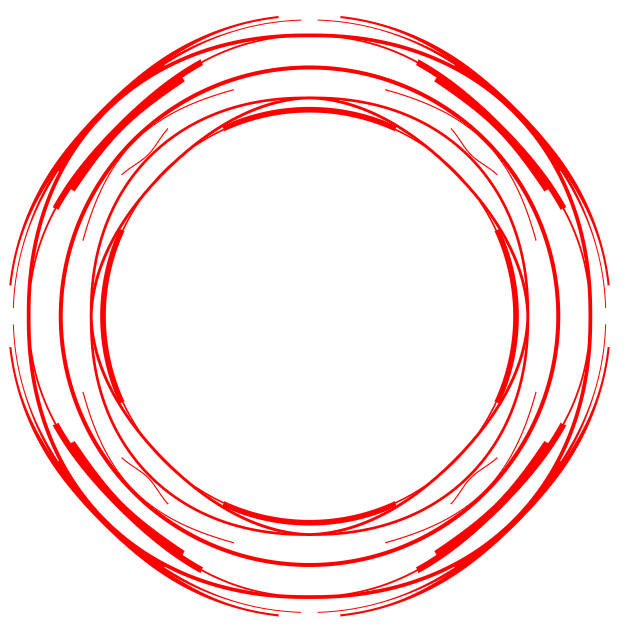
A Shadertoy shader for this background:

```glsl
// Interlaced red rings on white, with thick arc segments and fine strokes.
// The plane is folded into one eighth of a turn; each stroke there is a band
// around a radius that bends smoothly from the axis to the diagonal.

const vec3 PAPER = vec3(1.0);
const vec3 INK = vec3(1.0, 0.0, 0.0);
const vec2 CENTER = vec2(0.496, 0.5059);
const float UNITS = 768.0;          // design units per canvas height
const float DIAGONAL = 45.0;        // fold angle in degrees

// Radius going from the axis value to the diagonal value.
float bend(float axisRadius, float diagonalRadius, float angle, float power) {
    float wave = 0.5 - 0.5 * cos(radians(4.0 * angle));
    return mix(axisRadius, diagonalRadius, pow(max(wave, 0.0), power));
}

// Soft coverage of a signed distance, negative inside.
float cover(float distanceToEdge, float pixel) {
    return clamp(0.5 - distanceToEdge / pixel, 0.0, 1.0);
}

// Stroke of a given width around a radius, cut to an angular range.
float stroke(vec2 polar, float radius, float width, vec2 range, float pixel) {
    float band = abs(polar.x - radius) - 0.5 * width;
    float ends = max(range.x - polar.y, polar.y - range.y);
    return cover(max(band, radians(ends) * polar.x), pixel);
}

// Rings around the outside, converging on the diagonals.
float outerRings(vec2 polar, float pixel) {
    float a = polar.y;
    float growth = smoothstep(12.0, 34.0, a);
    float rim = bend(361.0, 349.0, a, 1.6);
    float dashed = bend(355.5, 348.0, a, 1.1);
    float crossing = bend(337.0, 347.0, a, 0.8);
    float inner = bend(337.0, 322.0, a, 1.4);

    float ink = stroke(polar, rim, mix(2.5, 6.0, growth), vec2(5.9, 50.0), pixel);
    ink = max(ink, stroke(polar, dashed, mix(1.2, 4.0, growth), vec2(1.6, 50.0), pixel));
    ink = max(ink, stroke(polar, crossing, 4.5, vec2(-1.0, 50.0), pixel));
    ink = max(ink, stroke(polar, crossing + 1.5, 7.0, vec2(30.0, 50.0), pixel));

    // Thin inner curve and its stepped bar.
    ink = max(ink, stroke(polar, inner, 2.2, vec2(-1.0, 50.0), pixel));
    ink = max(ink, stroke(polar, inner, 7.5, vec2(23.0, 50.0), pixel));
    float step2 = mix(5.5, 2.0, smoothstep(28.0, DIAGONAL, a));
    return max(ink, stroke(polar, inner - step2, 7.0, vec2(28.0, 50.0), pixel));
}

// Middle ring and the fine strokes that brush past it.
float middleRings(vec2 polar, float pixel) {
    float a = polar.y;
    float ink = stroke(polar, 298.5, 4.8, vec2(-1.0, 50.0), pixel);
    float glance = mix(286.0, 297.0, smoothstep(14.0, DIAGONAL, a));
    ink = max(ink, stroke(polar, glance, 1.4, vec2(18.5, 50.0), pixel));
    float chord = mix(283.0, 274.0, smoothstep(35.0, DIAGONAL, a));
    return max(ink, stroke(polar, chord, 1.4, vec2(37.0, 50.0), pixel));
}

// Crossing curves around the central opening, with bars on the axes.
float innerRings(vec2 polar, float pixel) {
    float a = polar.y;
    float wide = bend(262.0, 271.0, a, 0.8);
    float narrow = bend(262.0, 245.5, a, 0.8);
    float ink = stroke(polar, wide, 3.2, vec2(-1.0, 50.0), pixel);
    ink = max(ink, stroke(polar, narrow, 3.5, vec2(-1.0, 50.0), pixel));
    ink = max(ink, stroke(polar, 246.5, 2.0, vec2(-1.0, 50.0), pixel));
    return max(ink, stroke(polar, 247.8, 6.8, vec2(-1.0, 24.7), pixel));
}

void mainImage(out vec4 fragColor, in vec2 fragCoord) {
    float pixel = UNITS / iResolution.y;
    vec2 point = abs(fragCoord - CENTER * iResolution.xy) * pixel;

    // Eightfold symmetry, then radius and angle from the nearest axis.
    vec2 folded = vec2(max(point.x, point.y), min(point.x, point.y));
    vec2 polar = vec2(length(folded), degrees(atan(folded.y, max(folded.x, 0.001))));

    float ink = outerRings(polar, pixel);
    ink = max(ink, middleRings(polar, pixel));
    ink = max(ink, innerRings(polar, pixel));
    fragColor = vec4(mix(PAPER, INK, ink), 1.0);
}
```
